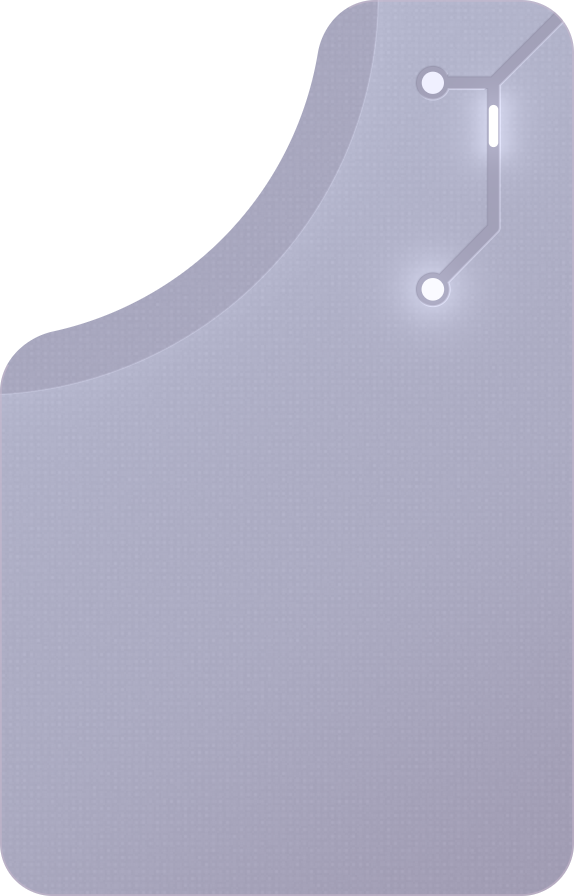
This background is drawn by a Shadertoy shader. Its source:

```glsl
// Draws a lilac rounded panel with a curved cutout, woven grain and a glowing circuit trace.

const vec2 CUT_CENTER = vec2(-0.0228, 1.0040);
const float CUT_RADIUS = 0.3828;
const float BAND_RADIUS = 0.4447;
const float CORNER = 0.0590;

const vec2 NODE_TOP = vec2(0.4831, 0.9076);
const vec2 NODE_LOW = vec2(0.4831, 0.6771);
const vec2 JUNCTION = vec2(0.5508, 0.9076);
const vec2 ELBOW = vec2(0.5508, 0.7461);
const vec2 EXIT = vec2(0.6510, 1.0078);
const vec2 SLOT_TOP = vec2(0.5508, 0.8776);
const vec2 SLOT_LOW = vec2(0.5508, 0.8411);

// Sine-free hash of a cell
float hash(vec2 cell) {
    vec3 q = fract(vec3(cell.xyx) * 0.1031);
    q += dot(q, q.yzx + 33.33);
    return fract((q.x + q.y) * q.z);
}

// Coverage of a distance field, one pixel of smoothing
float fill(float d, float pixel) {
    return clamp(0.5 - d / pixel, 0.0, 1.0);
}

float line(float d, float width, float pixel) {
    return fill(abs(d) - 0.5 * width, pixel);
}

float segment(vec2 p, vec2 a, vec2 b) {
    vec2 pa = p - a, ba = b - a;
    return length(pa - ba * clamp(dot(pa, ba) / dot(ba, ba), 0.0, 1.0));
}

float box(vec2 p, vec2 halfSize) {
    vec2 q = abs(p) - halfSize;
    return length(max(q, 0.0)) + min(max(q.x, q.y), 0.0);
}

// Rounded rectangle minus a disc, with the meeting corners rounded too
float panel(vec2 p, vec2 size) {
    float rect = box(p - 0.5 * size, 0.5 * size - CORNER);
    float cut = CUT_RADIUS + CORNER - length(p - CUT_CENTER);
    vec2 q = vec2(rect, cut);
    return length(max(q, 0.0)) + min(max(q.x, q.y), 0.0) - CORNER;
}

// Channel and the rings around its end nodes
float circuit(vec2 p) {
    float d = min(segment(p, NODE_TOP, JUNCTION), segment(p, JUNCTION, EXIT));
    d = min(d, segment(p, JUNCTION, ELBOW));
    d = min(d, segment(p, ELBOW, NODE_LOW)) - 0.0070;
    float rings = min(length(p - NODE_TOP), length(p - NODE_LOW)) - 0.0188;
    return min(d, rings);
}

float glow(float d, float radius) {
    return exp(-d * d / (radius * radius));
}

// Regular weave of pale points with small random variation
float weave(vec2 p) {
    vec2 grid = p * 128.0;
    vec2 local = fract(grid) - 0.5;
    float points = exp(-14.0 * dot(local, local)) - 0.22;
    float coarse = hash(floor(grid)) - 0.5;
    float fine = hash(floor(p * 384.0) + 71.0) - 0.5;
    return points * (0.020 + 0.020 * coarse) + 0.012 * fine;
}

// Diagonal surface tint, cool at upper left and mauve at lower right
vec3 surface(vec2 p) {
    vec3 cool = vec3(0.702, 0.710, 0.800);
    vec3 middle = vec3(0.676, 0.676, 0.765);
    vec3 mauve = vec3(0.632, 0.615, 0.705);
    float t = 0.75 * (1.0 - p.y) + 0.45 * p.x;
    vec3 tint = mix(cool, middle, smoothstep(0.20, 0.62, t));
    return mix(tint, mauve, smoothstep(0.58, 1.05, t));
}

void mainImage(out vec4 fragColor, in vec2 fragCoord) {
    float pixel = 1.0 / iResolution.y;
    vec2 p = fragCoord * pixel;
    vec2 size = vec2(iResolution.x * pixel, 1.0);
    vec3 color = surface(p);

    // Darker band beside the cutout, with a pale inner rim
    float band = length(p - CUT_CENTER) - BAND_RADIUS;
    color = mix(color, vec3(0.660, 0.657, 0.748), fill(band, pixel));
    color += 0.045 * line(band, 0.0018, pixel);
    color += 0.018 * exp(-max(band, 0.0) * 45.0) * step(0.0, band);
    color += weave(p);

    // Light spilling from the slot and lower node
    float slot = segment(p, SLOT_TOP, SLOT_LOW);
    float lowNode = length(p - NODE_LOW);
    float light = 0.48 * glow(slot, 0.022) + 0.22 * glow(slot, 0.045);
    light += 0.48 * glow(lowNode, 0.034) + 0.16 * glow(lowNode, 0.065);
    color = mix(color, vec3(0.88, 0.89, 0.98), min(light, 0.85));

    // Engraved channel: shaded toward upper left, bright lower right rim
    float channel = circuit(p);
    float slope = circuit(p + vec2(0.002, -0.002)) - channel;
    float lit = smoothstep(-0.001, 0.002, slope);
    vec3 groove = mix(vec3(0.630, 0.622, 0.715), vec3(0.76, 0.76, 0.86), 0.5 * light);
    color = mix(color, groove, 0.9 * fill(channel, pixel));
    color += line(channel, 0.0022, pixel) * mix(-0.035, 0.095, lit);

    // Luminous nodes and slot
    color = mix(color, vec3(0.94, 0.94, 1.0), fill(length(p - NODE_TOP) - 0.0124, pixel));
    color = mix(color, vec3(0.98, 0.98, 1.0), fill(lowNode - 0.0126, pixel));
    color = mix(color, vec3(1.0), fill(slot - 0.0053, pixel));

    // Faint pink rim on the straight sides, then the white surround
    float edge = panel(p, size);
    float outerSide = step(CUT_RADIUS + 0.03, length(p - CUT_CENTER));
    color = mix(color, vec3(0.80, 0.73, 0.81), 0.5 * outerSide * line(edge + 0.001, 0.002, pixel));
    color = mix(vec3(1.0), color, fill(edge, pixel));
    fragColor = vec4(color, 1.0);
}
```
